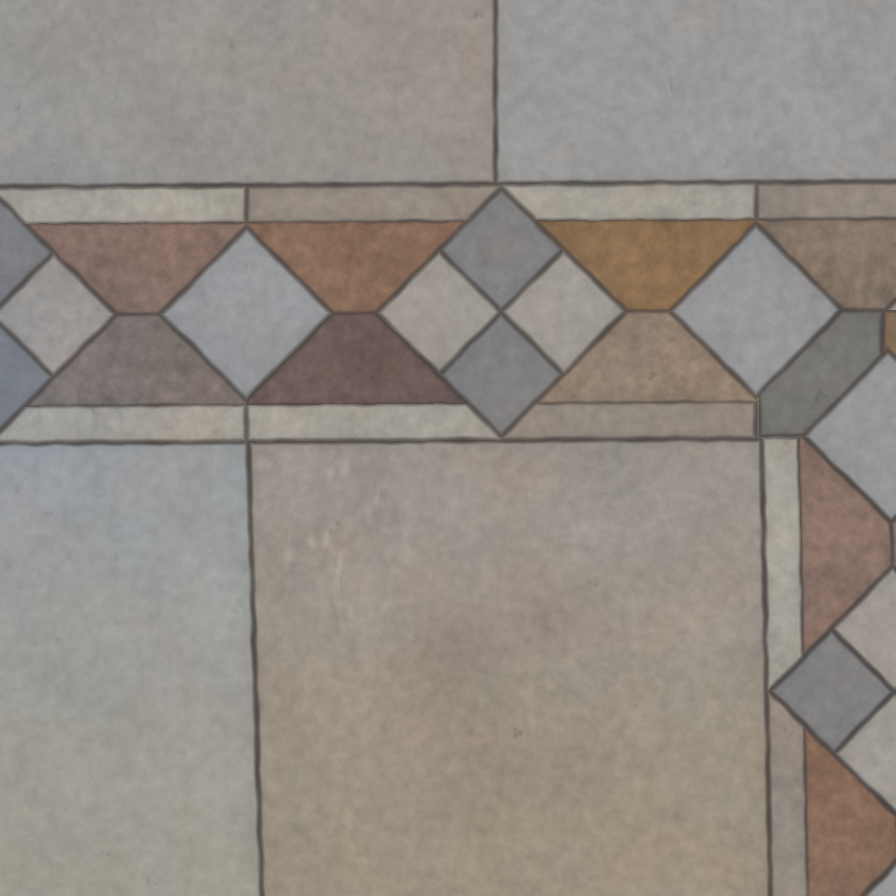
Write a Shadertoy shader that draws this texture.

```glsl
const float PERIOD = 0.569;    // spacing of equal motifs along a band
const float BIG = 0.096;       // half diagonal of the single diamonds
const float CLUSTER = 0.139;   // half diagonal of the four-part diamonds
const float INNER = 0.102;     // half width of the mosaic
const float OUTER = 0.143;     // half width including border strips

struct Tile { vec3 colour; float edge; float mottle; };

vec2 hashGradient(vec2 cell) {
    vec2 h = vec2(dot(cell, vec2(127.1, 311.7)), dot(cell, vec2(269.5, 183.3)));
    return fract(sin(h) * 43758.5) * 2.0 - 1.0;
}

float gradientNoise(vec2 p) {
    vec2 i = floor(p), f = fract(p);
    vec2 u = f * f * f * (f * (f * 6.0 - 15.0) + 10.0);
    vec2 e = vec2(0.0, 1.0);
    float low = mix(dot(hashGradient(i), f),
                    dot(hashGradient(i + e.yx), f - e.yx), u.x);
    float high = mix(dot(hashGradient(i + e.xy), f - e.xy),
                     dot(hashGradient(i + e.yy), f - e.yy), u.x);
    return mix(low, high, u.y);
}

float fbm(vec2 p) {
    float sum = 0.0, amplitude = 0.6;
    for (int i = 0; i < 5; i++) {
        sum += amplitude * gradientNoise(p);
        p = mat2(1.6, 1.2, -1.2, 1.6) * p + 7.3;
        amplitude *= 0.6;
    }
    return sum;
}

float diamond(vec2 p, float radius) {
    return (abs(p.x) + abs(p.y) - radius) * 0.7071;
}

float stain(vec2 p, vec2 centre, float radius) {
    vec2 d = (p - centre) / radius;
    return exp(-dot(d, d));
}

vec3 wedgeColour(int index, bool upper) {
    vec3 top[4] = vec3[4](vec3(0.53, 0.44, 0.40), vec3(0.53, 0.42, 0.35),
                          vec3(0.54, 0.43, 0.32), vec3(0.52, 0.46, 0.41));
    vec3 bottom[4] = vec3[4](vec3(0.49, 0.45, 0.42), vec3(0.43, 0.36, 0.345),
                             vec3(0.56, 0.49, 0.43), vec3(0.50, 0.44, 0.40));
    return upper ? top[index] : bottom[index];
}

// q.x runs along the band from a single diamond, q.y across it
Tile band(vec2 q, int firstIndex) {
    int index = clamp(int(floor(q.x * 2.0 / PERIOD)) + firstIndex, 0, 3);
    float x = q.x - PERIOD * floor(q.x / PERIOD + 0.5);
    float across = abs(q.y);
    vec2 c = vec2(0.5 * PERIOD - abs(x), across);
    float big = diamond(vec2(x, across), BIG);
    float cluster = diamond(c, CLUSTER);

    if (cluster < 0.0) {
        vec3 colour = c.y > c.x ? vec3(0.50, 0.50, 0.50) : vec3(0.62, 0.60, 0.57);
        return Tile(colour, min(-cluster, abs(c.x - c.y) * 0.7071), 0.12);
    }
    if (big < 0.0) return Tile(vec3(0.59, 0.59, 0.595), -big, 0.11);
    float ledge = abs(across - INNER) + 0.0014;
    if (across < INNER) {
        float edge = min(min(big, cluster), min(ledge, across + 0.001));
        return Tile(wedgeColour(index, q.y > 0.0), edge, 0.22);
    }
    float dim = q.y > 0.0 ? mod(float(index), 2.0) : step(2.0, float(index));
    vec3 strip = mix(vec3(0.65, 0.63, 0.59), vec3(0.58, 0.54, 0.50), dim);
    float edge = min(min(ledge, abs(OUTER - across)), min(abs(x), cluster));
    return Tile(strip, edge, 0.14);
}

Tile slab(vec2 p, float bandEdge, float columnEdge, bool upper) {
    float joint = upper ? p.x - 0.553 : p.x - 0.277 - 0.03 * (0.507 - p.y);
    float edge = min(abs(joint), bandEdge);
    if (upper) {
        vec3 warm = mix(vec3(0.59, 0.585, 0.575), vec3(0.60, 0.57, 0.54), p.x * 1.8);
        return Tile(joint < 0.0 ? warm : vec3(0.60, 0.597, 0.592), edge, 0.11);
    }
    float depth = smoothstep(0.5, 0.0, p.y);
    vec3 cool = mix(vec3(0.605, 0.61, 0.61), vec3(0.62, 0.605, 0.565), depth);
    vec3 sand = mix(vec3(0.605, 0.575, 0.545), vec3(0.61, 0.565, 0.50), depth);
    return Tile(joint < 0.0 ? cool : sand, min(edge, columnEdge), joint < 0.0 ? 0.10 : 0.13);
}

Tile cornerPiece(vec2 p, float edge) {
    vec3 colour = p.x < 0.985 ? vec3(0.46, 0.455, 0.44) : vec3(0.52, 0.43, 0.35);
    return Tile(colour, min(edge, min(p.x - 0.847, abs(p.x - 0.985))), 0.14);
}

void mainImage(out vec4 fragColor, in vec2 fragCoord) {
    vec2 uv = fragCoord / iResolution.xy;
    vec2 p = uv + 0.002 * vec2(gradientNoise(uv * 40.0), gradientNoise(uv * 40.0 + 31.0));

    // Horizontal band and the column leaving it at the corner
    vec2 row = vec2(p.x - 0.275, p.y - 0.650 - 0.006 * (p.x - 0.275));
    vec2 column = vec2(0.513 - p.y, 0.993 + 0.02 * (0.513 - p.y) - p.x);
    float rowDiamond = diamond(row - vec2(PERIOD, 0.0), BIG);
    float columnDiamond = diamond(column, BIG);

    Tile tile;
    if (column.y < OUTER && (column.x > 0.0 || columnDiamond < 0.0))
        tile = band(column, 0);
    else if (row.y < 0.0 && column.x < 0.0 && p.x > 0.847 && rowDiamond > 0.0)
        tile = cornerPiece(p, min(min(rowDiamond, columnDiamond), min(-row.y, -column.x)));
    else if (abs(row.y) < OUTER)
        tile = band(row, 1);
    else
        tile = slab(p, abs(row.y) - OUTER, abs(column.y - OUTER), row.y > 0.0);

    // Stone mottling, warm stains, pits and pale scratches
    float cloud = fbm(uv * 11.0);
    float grain = fbm(uv * 60.0 + 13.0);
    float fleck = fbm(uv * vec2(42.0, 30.0) + 5.0);
    vec3 colour = tile.colour * (1.0 + tile.mottle * (0.8 * cloud + 1.1 * grain));
    colour += vec3(0.025, -0.005, -0.02) * fbm(uv * 8.0 + 40.0);
    float blotch = stain(uv, vec2(0.51, 0.27), 0.05) + 0.7 * stain(uv, vec2(0.61, 0.31), 0.035)
                 + 0.5 * stain(uv, vec2(0.56, 0.14), 0.08);
    colour -= vec3(0.05, 0.06, 0.06) * blotch * (0.8 + 1.5 * cloud);
    colour *= 1.0 - 0.15 * smoothstep(0.28, 0.6, fleck);
    float scratch = gradientNoise(uv * vec2(70.0, 22.0) + 3.0);
    colour += 0.09 * smoothstep(0.15, 0.5, scratch) * stain(uv, vec2(0.38, 0.42), 0.08);
    colour += vec3(-0.03, -0.012, 0.02) * stain(uv, vec2(0.0, 0.58), 0.17);

    // Soft grout, worn unevenly; the open joints between slabs are darkest
    float pixel = 1.0 / iResolution.y;
    float wear = gradientNoise(uv * 26.0 + 9.0);
    float width = 0.0024 + 0.001 * wear;
    float grout = 1.0 - smoothstep(width - 0.0022, width + 0.002 + pixel, tile.edge);
    float open = step(OUTER, abs(row.y));
    float strength = mix(0.68, 0.80, open) + 0.25 * wear;
    colour *= 1.0 - 0.07 * exp(-max(tile.edge, 0.0) * 160.0);
    colour = mix(colour, vec3(0.28, 0.26, 0.25), clamp(strength, 0.0, 1.0) * grout);
    fragColor = vec4(colour, 1.0);
}
```
